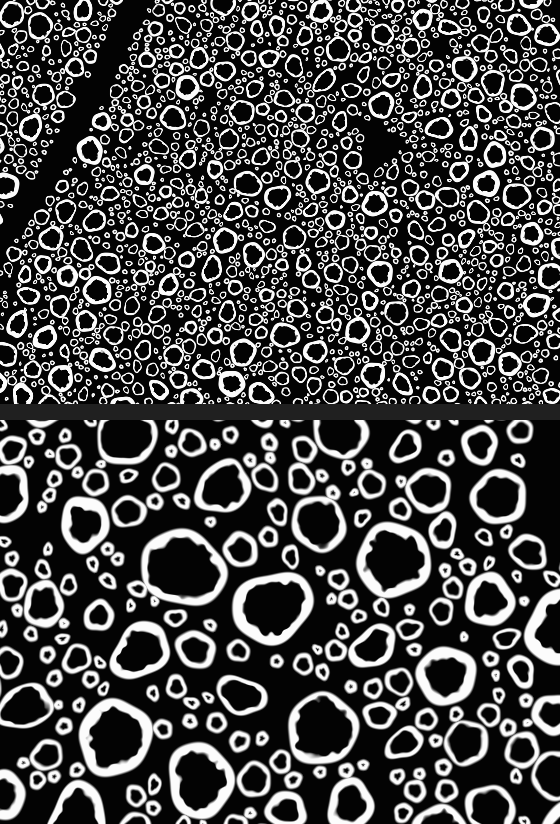
Top, the full canvas; bottom, a detail of the centre.
Give the GLSL for this pattern, as a Shadertoy shader.

```glsl
const vec3 BACKGROUND = vec3(0.01);
const vec3 WALL = vec3(0.99);
const float SOFTNESS = 0.0014;
const float GRAIN_GAP = 0.0003;

// Each layer: cell size in canvas heights, grid angle
const vec2 LARGE  = vec2(0.078, 0.40);
const vec2 MEDIUM = vec2(0.057, 1.10);
const vec2 SMALL  = vec2(0.040, 0.75);
const vec2 FINE   = vec2(0.028, 0.20);
const vec2 TINY   = vec2(0.020, 1.35);

float hash(vec2 p) {
    return fract(sin(dot(p, vec2(127.1, 311.7))) * 43758.5453);
}

float noise(vec2 p) {
    vec2 i = floor(p), f = fract(p);
    f = f * f * (3.0 - 2.0 * f);
    return mix(mix(hash(i), hash(i + vec2(1, 0)), f.x),
               mix(hash(i + vec2(0, 1)), hash(i + vec2(1, 1)), f.x), f.y);
}

mat2 turn(float angle) {
    float c = cos(angle), s = sin(angle);
    return mat2(c, s, -s, c);
}

vec2 toGrid(vec2 p, vec2 layer) {
    return turn(layer.y) * p / layer.x;
}

// Centre and wanted radius of the grain that lies inside one grid cell
vec3 grainInCell(vec2 id, vec2 layer) {
    vec2 key = id + 31.7 * layer.y;
    float radius = mix(0.22, 0.45, hash(key));
    vec2 jitter = vec2(hash(key + 5.3), hash(key + 9.1)) - 0.5;
    vec2 centre = id + 0.5 + jitter * (1.0 - 2.2 * radius);
    return vec3(centre * turn(layer.y), radius) * layer.x;
}

vec3 neighbourGrain(vec2 p, int i, vec2 layer) {
    return grainInCell(floor(toGrid(p, layer) - 0.5) + vec2(i & 1, i >> 1), layer);
}

// Shrinks a grain into the free room; a negative radius means no grain
float fitRadius(vec3 grain, float room, vec2 layer) {
    float radius = min(grain.z, room - GRAIN_GAP);
    return radius > 0.20 * layer.x ? radius : -1.0;
}

// Room left by the curved fissure and the scattered empty patches
float openRoom(vec2 p) {
    float drop = 1.0 - p.y;
    float fissureX = 0.333 - 0.36 * drop - 0.33 * drop * drop;
    float fissure = 0.88 * abs(p.x - fissureX) - 0.026;
    float patches = 0.25 * (0.89 - noise(turn(0.6) * p * 12.0 + 3.0));
    return min(fissure, patches);
}

// Room left once a layer is placed into the room of the layer before
#define ROOM(name, before, layer) float name(vec2 p) { float room = min(before(p), 0.5 * layer.x); for (int i = 0; i < 4 && room > 0.0; i++) { vec3 g = neighbourGrain(p, i, layer); float reach = distance(p, g.xy); if (reach - g.z < room) room = min(room, reach - fitRadius(g, before(g.xy), layer)); } return room; }

ROOM(roomByLarge, openRoom, LARGE)
ROOM(roomByMedium, roomByLarge, MEDIUM)
ROOM(roomBySmall, roomByMedium, SMALL)
ROOM(roomByFine, roomBySmall, FINE)

// Uneven oval wall with a rough inner edge
float ring(vec2 p, vec2 centre, float radius) {
    if (radius < 0.0) return 0.0;
    vec2 key = centre * 91.7;
    float shape = hash(key), stretch = hash(key + 2.0), weight = hash(key + 4.0);
    vec2 v = turn(6.283 * shape) * (p - centre);
    v.y *= mix(1.0, 1.55, stretch * stretch);
    float angle = atan(v.y, v.x);
    float wobble = mix(0.02, 0.08, stretch) * sin(3.0 * angle + 40.0 * shape)
                 + 0.03 * sin(5.0 * angle + 50.0 * weight);
    float depth = radius * (1.0 + wobble) - length(v);
    float thickness = max(radius * mix(0.20, 0.40, weight), 0.0040);
    thickness += radius * 0.2 * (noise(p * 170.0) - 0.5);
    return smoothstep(-SOFTNESS, SOFTNESS, depth)
         * (1.0 - smoothstep(-SOFTNESS, SOFTNESS, depth - thickness));
}

// Draws one layer; only the cell below the point can hold its grain
#define RINGS(name, room, layer) float name(vec2 p) { vec3 g = grainInCell(floor(toGrid(p, layer)), layer); return distance(p, g.xy) > 1.2 * g.z ? 0.0 : ring(p, g.xy, fitRadius(g, room(g.xy), layer)); }

RINGS(largeRings, openRoom, LARGE)
RINGS(mediumRings, roomByLarge, MEDIUM)
RINGS(smallRings, roomByMedium, SMALL)
RINGS(fineRings, roomBySmall, FINE)
RINGS(tinyRings, roomByFine, TINY)

void mainImage(out vec4 fragColor, in vec2 fragCoord) {
    vec2 p = fragCoord / iResolution.y;
    p += 0.012 * (vec2(noise(p * 9.0), noise(p * 9.0 + 40.0)) - 0.5);

    float wall = max(largeRings(p), mediumRings(p));
    wall = max(wall, max(smallRings(p), fineRings(p)));
    wall = max(wall, tinyRings(p));
    fragColor = vec4(mix(BACKGROUND, WALL, wall), 1.0);
}
```
